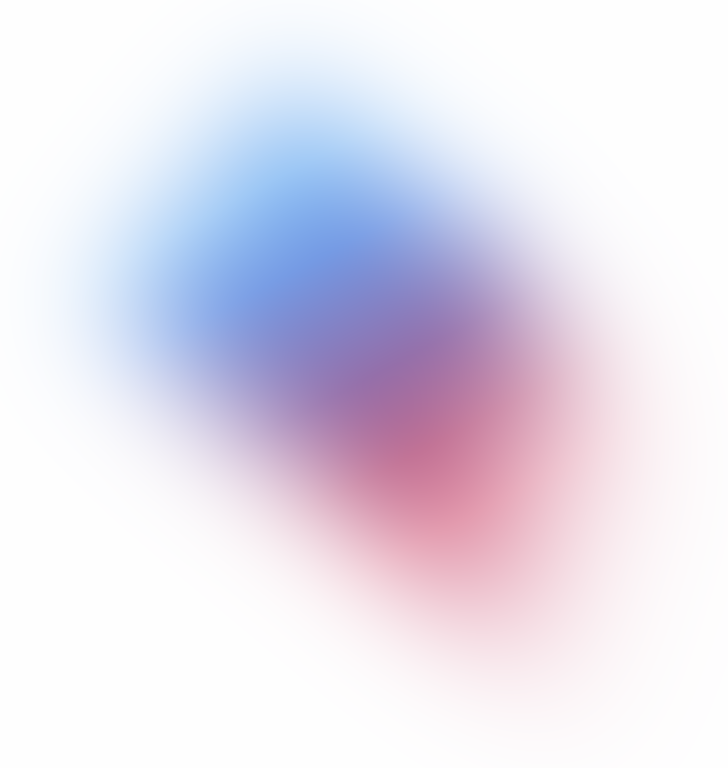
Give the GLSL for this background, as a WebGL 2 fragment shader.

```glsl
#version 300 es
precision highp float;
// A soft diagonal glow on white, fading from sky blue through violet to rose.

uniform vec2 u_resolution;
out vec4 outColor;

// Placement, in units of the canvas height, measured from the canvas centre
const vec2 GLOW_CENTER = vec2(0.019, 0.049);
const vec2 GLOW_AXIS = vec2(0.766, -0.643);  // from the blue end to the rose end
const vec2 HUE_AXIS = vec2(0.47, -0.88);     // direction of the colour change

// Falloff: reach and steepness of each side
const float SIDE_REACH = 0.221;
const float SIDE_POWER = 3.0;
const float BLUE_REACH = 0.331;
const float BLUE_POWER = 4.0;
const float ROSE_REACH = 0.300;
const float ROSE_POWER = 2.5;
const float ROSE_SKEW = 0.4;
const float SKEW_BLEND = 0.13;

// Colours, and where each one sits along the hue axis
const vec3 PAPER = vec3(0.996, 0.996, 0.997);
const vec3 SKY = vec3(0.455, 0.690, 0.945);
const vec3 BLUE = vec3(0.440, 0.592, 0.890);
const vec3 VIOLET = vec3(0.580, 0.435, 0.665);
const vec3 MAUVE = vec3(0.735, 0.395, 0.545);
const vec3 ROSE = vec3(0.835, 0.410, 0.525);
const float SKY_AT = -0.255;
const float BLUE_AT = -0.138;
const float VIOLET_AT = 0.030;
const float MAUVE_AT = 0.146;
const float ROSE_AT = 0.250;

float ramp(float from, float to, float x) {
    return clamp((x - from) / (to - from), 0.0, 1.0);
}

// Colour of the glow at a position along the hue axis
vec3 glowColor(float h) {
    vec3 color = mix(SKY, BLUE, ramp(SKY_AT, BLUE_AT, h));
    color = mix(color, VIOLET, ramp(BLUE_AT, VIOLET_AT, h));
    color = mix(color, MAUVE, ramp(VIOLET_AT, MAUVE_AT, h));
    return mix(color, ROSE, ramp(MAUVE_AT, ROSE_AT, h));
}

// Opacity of the glow: a stretched bell whose rose end is skewed
float glowDensity(vec2 p) {
    float along = dot(p, GLOW_AXIS);
    float across = dot(p, vec2(-GLOW_AXIS.y, GLOW_AXIS.x));
    along += ROSE_SKEW * across * smoothstep(-SKEW_BLEND, SKEW_BLEND, along);
    float side = pow(abs(across) / SIDE_REACH, SIDE_POWER);
    float end = along < 0.0
        ? pow(-along / BLUE_REACH, BLUE_POWER)
        : pow(along / ROSE_REACH, ROSE_POWER);
    return exp(-side - end);
}

void main() {
    vec2 p = (gl_FragCoord.xy - 0.5 * u_resolution) / u_resolution.y - GLOW_CENTER;
    vec3 color = mix(PAPER, glowColor(dot(p, HUE_AXIS)), glowDensity(p));
    outColor = vec4(color, 1.0);
}
```
